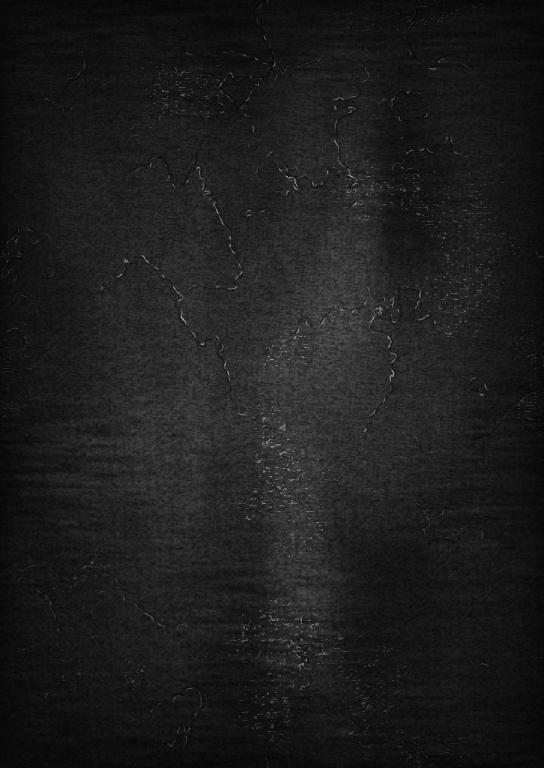
Write a WebGL 2 fragment shader that draws this texture.

```glsl
#version 300 es
precision highp float;
// Worn black plaster: dim clouds, brushed grain, bright flecks and flaking cracks.

uniform vec2 u_resolution;
out vec4 fragColor;

const float PI = 3.14159;

float hash(vec2 p) {
    return fract(sin(dot(p, vec2(127.1, 311.7))) * 43758.5);
}

// Value noise with a whole number of cells across the tile
float noise(vec2 uv, vec2 cells, float seed) {
    vec2 p = uv * cells;
    vec2 i = floor(p);
    vec2 f = fract(p);
    f = f * f * (3.0 - 2.0 * f);
    vec2 a = mod(i, cells) + seed;
    vec2 b = mod(i + 1.0, cells) + seed;
    return mix(mix(hash(a), hash(vec2(b.x, a.y)), f.x),
               mix(hash(vec2(a.x, b.y)), hash(b), f.x), f.y);
}

float fbm(vec2 uv, vec2 cells, float seed) {
    float sum = 0.0;
    float amp = 0.5;
    for (int i = 0; i < 5; i++) {
        sum += amp * noise(uv, cells, seed);
        cells *= 2.0;
        seed += 17.3;
        amp *= 0.5;
    }
    return sum / 0.97;
}

// Lit rim (x) and shaded rim (y) along a contour of warped noise
vec2 crack(vec2 uv, vec2 cells, float seed) {
    vec2 warp = vec2(fbm(uv, vec2(12, 17), seed + 3.0), fbm(uv, vec2(12, 17), seed + 8.0)) - 0.5;
    float field = fbm(uv + 0.08 * warp, cells, seed) - 0.52;
    float slope = length(vec2(dFdx(field), dFdy(field))) * u_resolution.y;
    float dist = field / max(slope, 0.8);
    float width = max(0.0016, 0.8 / u_resolution.y);
    float lit = 1.0 - smoothstep(0.0, width, abs(dist));
    float shade = 1.0 - smoothstep(0.0, 1.2 * width, abs(dist - 1.4 * width));
    return vec2(lit, shade);
}

void main() {
    vec2 uv = gl_FragCoord.xy / u_resolution;

    // Broad light: dark borders, soft clouds and a winding pale column
    vec2 arch = sin(PI * uv);
    float vignette = pow(max(arch.x * arch.y, 0.0), 0.55);
    float clouds = smoothstep(0.25, 0.75, fbm(uv, vec2(4, 4), 5.0));
    float smears = smoothstep(0.25, 0.75, fbm(uv, vec2(9, 4), 31.0));
    float axis = 0.53 + 0.08 * sin(2.0 * PI * (uv.y - 0.55)) + 0.06 * sin(4.0 * PI * (uv.y - 0.05));
    float offset = (uv.x - axis) / 0.14;
    float glow = exp(-offset * offset) * arch.y * (0.25 + 0.75 * smears);
    float tone = 0.036 + vignette * (0.045 + 0.07 * clouds + 0.04 * smears) + 0.085 * glow;

    // Fine grain and horizontal brush marks
    vec2 centred = uv + 0.5 / vec2(362, 512);
    float speck = noise(centred, vec2(362, 512), 41.0);
    float grain = noise(uv, vec2(180, 400), 2.0);
    float brush = noise(uv, vec2(16, 210), 12.0);
    float banded = smoothstep(0.4, 0.65, fbm(uv, vec2(2, 5), 71.0));
    tone *= 0.55 + 0.45 * grain + 0.5 * speck;
    tone *= 1.0 + (0.15 + 0.4 * banded) * (brush - 0.5);

    // Bright flecks: short thin dashes, dense in worn patches
    float patches = smoothstep(0.46, 0.72, fbm(uv, vec2(6, 8), 23.0) + 0.12 * glow);
    float dash = 0.6 * noise(uv, vec2(130, 500), 53.0) + 0.4 * noise(centred, vec2(362, 512), 59.0);
    float level = mix(0.83, 0.6, patches);
    float fleck = smoothstep(level, level + 0.25, dash);
    float dust = smoothstep(0.988, 1.0, noise(centred, vec2(362, 512), 67.0));
    tone += (0.3 * fleck * (0.25 + 0.75 * patches) + 0.14 * dust) * (0.2 + 0.8 * vignette);

    // Flaking cracks, broken into short runs
    for (int i = 0; i < 3; i++) {
        float seed = 83.0 + 29.0 * float(i);
        vec2 rim = crack(uv, vec2(4, 5) + float(i), seed);
        float region = smoothstep(0.5, 0.7, noise(uv, vec2(5, 6), seed + 11.0));
        float broken = smoothstep(0.4, 0.9, noise(uv, vec2(140, 200), seed + 5.0));
        tone *= 1.0 - 0.4 * rim.y * region;
        tone += 0.5 * rim.x * region * broken * (0.2 + 0.8 * vignette);
    }

    fragColor = vec4(vec3(clamp(tone, 0.0, 1.0)), 1.0);
}
```
